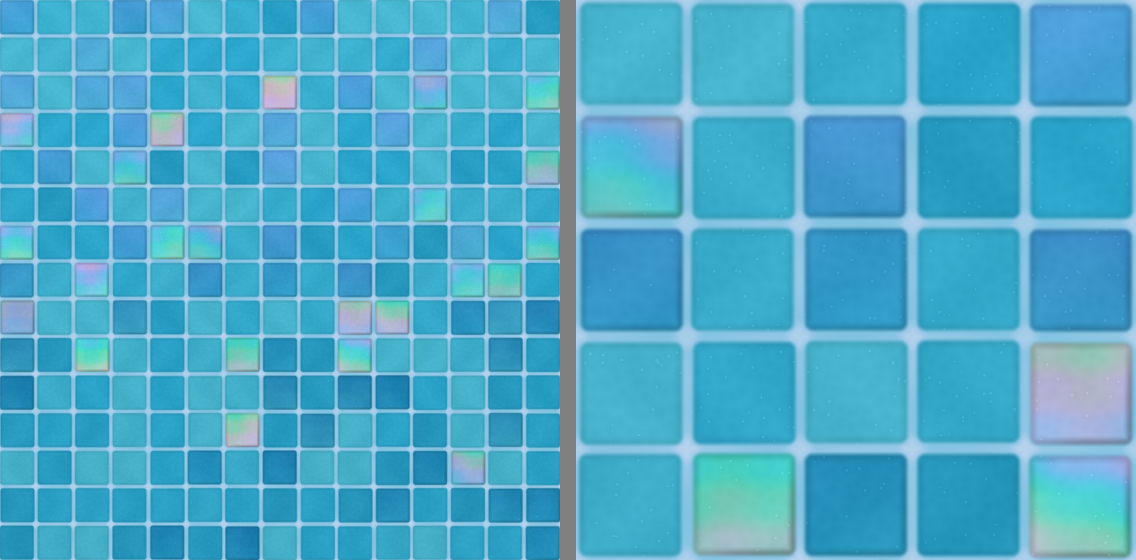
Left, the full canvas; right, a detail of the centre.
Give the GLSL for this texture, as a Shadertoy shader.

```glsl
// Pool mosaic: square aqua glass tiles with pale grout and scattered iridescent tiles.

#define TILES 14.91        // tile pitches across the canvas
#define OFFSET 0.045       // shift that centres the grid
#define HALF_SIZE 0.452    // half width of a tile, in pitches
#define CORNER 0.07        // corner radius
#define SOFTNESS 0.028     // blur of the tile edge
#define JITTER 0.012       // misplacement of each tile
#define PEARL_SHARE 0.25   // peak chance of a pearly tile
#define TINT_SHARE 0.17    // chance of a blue tinted tile
#define GRAIN 0.022        // strength of the glass grain

const vec3 AQUA       = vec3(0.17, 0.65, 0.80);
const vec3 LIGHT_AQUA = vec3(0.28, 0.71, 0.81);
const vec3 DEEP_AQUA  = vec3(0.14, 0.58, 0.73);
const vec3 PERIWINKLE = vec3(0.36, 0.62, 0.89);
const vec3 DEEP_BLUE  = vec3(0.10, 0.47, 0.67);
const vec3 GROUT      = vec3(0.50, 0.76, 0.88);
const vec3 PALE_GROUT = vec3(0.71, 0.82, 0.93);

float hash(vec2 p) {
    vec3 q = fract(p.xyx * vec3(0.1031, 0.1030, 0.0973));
    q += dot(q, q.yzx + 33.33);
    return fract((q.x + q.y) * q.z);
}

vec2 hash2(vec2 p) {
    return vec2(hash(p + 17.3), hash(p + 61.7));
}

// Distance to the nearest scattered point
float cellular(vec2 p) {
    vec2 cell = floor(p);
    float nearest = 1.0;
    for (int y = -1; y <= 1; y++)
    for (int x = -1; x <= 1; x++) {
        vec2 c = cell + vec2(x, y);
        nearest = min(nearest, length(c + hash2(c) - p));
    }
    return nearest;
}

float roundedBox(vec2 p, float halfSize, float radius) {
    vec2 q = abs(p) - halfSize + radius;
    return length(max(q, 0.0)) + min(max(q.x, q.y), 0.0) - radius;
}

// Thin-film colours: pink, yellow-green, mint, aqua, lavender
vec3 pearl(float t) {
    return vec3(0.56, 0.78, 0.82)
         + vec3(0.27, 0.10, 0.13) * cos(6.2832 * (t + vec3(0.0, -0.4, 0.25)));
}

// Glass colour of one tile; special returns how much it differs from plain
vec3 glass(vec2 id, vec2 local, float height, out float special) {
    float shade = hash(id + 3.1);
    vec3 color = mix(AQUA, LIGHT_AQUA, smoothstep(0.35, 0.75, shade));
    color = mix(color, DEEP_AQUA, 0.7 * smoothstep(0.3, 0.05, shade));
    color *= mix(0.96, 1.02, height);

    // Slanted bands, bent by layered sines
    vec2 r = hash2(id + 9.4);
    float slope = local.y + (r.x - 0.5) * local.x;
    float wave = 0.05 * sin(7.0 * local.x + 20.0 * r.y) + 0.03 * sin(17.0 * local.y + 9.0 * r.x);

    // Pearly tiles gather in the middle rows, tinted ones above and below
    float pick = hash(id + 27.8);
    float middle = exp(-pow((height - 0.56) / 0.24, 2.0));
    float pearlChance = PEARL_SHARE * mix(0.18, 1.0, middle);
    float isPearl = step(pick, pearlChance);
    float isTint = step(1.0 - TINT_SHARE, pick);
    special = max(isPearl, 0.5 * isTint);

    vec3 film = pearl(r.y + (0.25 + 0.5 * r.x) * slope + wave);
    film = mix(film, vec3(0.80, 0.83, 0.89), 0.3 * smoothstep(0.2, -0.5, slope));
    color = mix(color, film, isPearl * mix(0.6, 1.0, hash(id + 41.2)));

    vec3 tint = mix(DEEP_BLUE, PERIWINKLE, smoothstep(0.35, 0.65, height));
    float tintAmount = mix(0.45, 0.95, r.x) * (0.8 + 0.5 * slope + wave);
    return mix(color, tint, isTint * clamp(tintAmount, 0.0, 1.0));
}

void mainImage(out vec4 fragColor, in vec2 fragCoord) {
    vec2 uv = fragCoord / iResolution.xy;
    vec2 p = uv * TILES + OFFSET;
    vec2 id = floor(p);
    vec2 cellPos = fract(p) - 0.5;
    vec2 local = cellPos + (hash2(id) - 0.5) * 2.0 * JITTER;
    float height = (id.y + 0.5) / 15.0;

    // Glass with fine grain and tiny bright bubbles
    float special;
    vec3 tile = glass(id, local, height, special);
    float specks = cellular(p * 9.0);
    tile += GRAIN * (specks - 0.5);
    tile += 0.06 * smoothstep(0.16, 0.04, specks) * step(0.8, hash(floor(p * 9.0)));
    tile += 0.012 * sin(5.0 * p.x + 2.0 * sin(3.0 * p.y));

    // Darker rim, heavier at the lower right of special tiles
    float d = roundedBox(local, HALF_SIZE, CORNER);
    float rim = smoothstep(-0.09, 0.0, d);
    float lowerRight = smoothstep(-0.1, 0.5, local.x - local.y);
    tile *= 1.0 - rim * (0.07 + special * (0.08 + 0.16 * lowerRight));

    // Grout, palest where the joints cross
    vec2 toJoint = 0.5 - abs(cellPos);
    float crossing = smoothstep(0.17, 0.03, length(toJoint));
    float joint = smoothstep(0.07, 0.0, min(toJoint.x, toJoint.y));
    float wear = 0.5 + 0.3 * sin(p.x * 4.1 + 2.0 * sin(p.y * 2.3)) + 0.2 * sin(p.y * 7.7);
    vec3 grout = mix(GROUT, PALE_GROUT, clamp(0.65 * crossing + 0.45 * joint * wear, 0.0, 1.0));

    float blur = max(SOFTNESS, 0.75 * TILES / iResolution.y);
    vec3 color = mix(tile, grout, smoothstep(-blur, blur, d));
    fragColor = vec4(clamp(color, 0.0, 1.0), 1.0);
}
```
